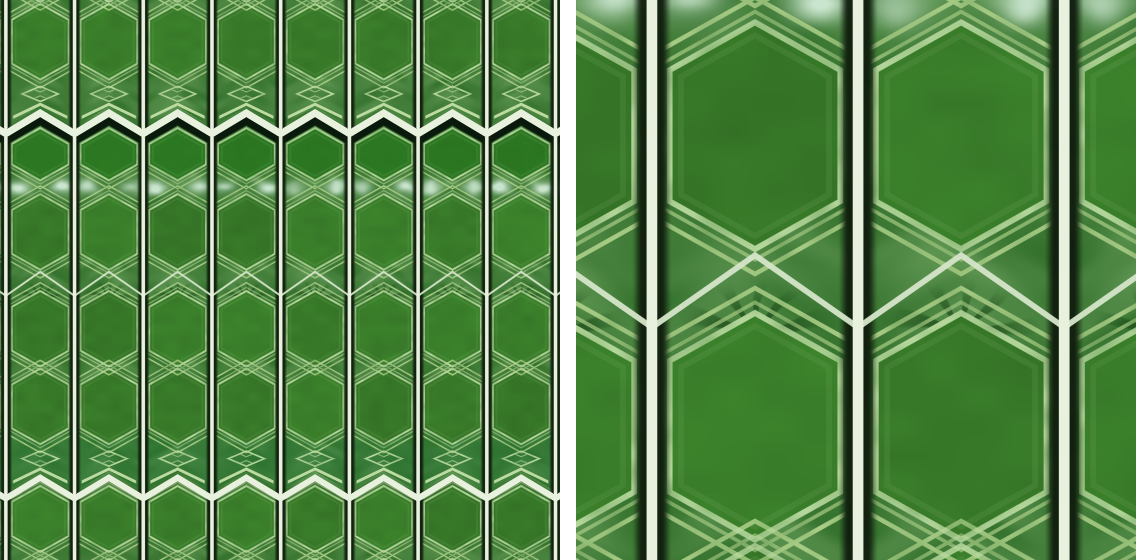
Left, the full canvas; right, a detail of the centre.
A WebGL 1 fragment shader for this pattern:

```glsl
precision highp float;
// Glossy green glass tiles: eight columns split by white rails with dark edges.
// Each vertical period stacks four hexagons under a thick white chevron; thin
// crossing lines, small diamonds and uneven gloss fill the bands between them.

uniform vec2 u_resolution;

float hash(vec2 p) {
  vec3 q = fract(vec3(p.xyx) * 0.1031);
  q += dot(q, q.yzx + 33.33);
  return fract((q.x + q.y) * q.z);
}

float noise(vec2 p) {
  vec2 i = floor(p), f = fract(p);
  f = f * f * (3.0 - 2.0 * f);
  return mix(mix(hash(i), hash(i + vec2(1.0, 0.0)), f.x),
             mix(hash(i + vec2(0.0, 1.0)), hash(i + vec2(1.0)), f.x), f.y);
}

// Antialiased line of the given half width around distance zero
float stroke(float dist, float halfWidth, float aa) {
  return 1.0 - smoothstep(halfWidth - aa, halfWidth + aa, abs(dist));
}

void main() {
  // One unit is one column; y runs downward
  vec2 uv = gl_FragCoord.xy / u_resolution;
  vec2 p = vec2(uv.x, 1.0 - uv.y) * 8.15 - vec2(0.085, 1.645);
  float aa = 0.7 * 8.15 / min(u_resolution.x, u_resolution.y);
  float column = floor(p.x);
  float x = fract(p.x) - 0.5;
  float ax = abs(x);

  // Vertical period, cut along the chevron
  float period = 5.308;
  float group = floor((p.y - 0.6 * ax + 0.1) / period);
  float v = p.y - group * period;
  float roof = v - 0.6 * ax;
  float first = 1.0 - step(0.5, abs(group));
  float grain = noise(p * vec2(5.0, 7.0) + 40.0);

  // Four stacked hexagons with outlines and echoed points
  float hexDist = 9.0, outline = 0.0, echo = 0.0, tone = 0.0;
  for (int i = 0; i < 4; i++) {
    float k = float(i);
    float center = 0.6 + 1.13 * k + 0.28 * step(1.5, k);
    float halfHeight = i == 0 ? mix(0.48, 0.38, first) : 0.55;
    float point = (abs(v - center) + 0.56 * ax - halfHeight) * 0.87;
    float d = max(ax - 0.414, point);
    if (d < hexDist) {
      hexDist = d;
      tone = hash(vec2(column + 9.0, k + group * 4.0 + 20.0)) - 0.5;
    }
    outline = max(outline, stroke(d, 0.014, aa));
    echo = max(echo, stroke(point - 0.105, 0.011, aa));
    echo = max(echo, 0.75 * stroke(point - 0.045, 0.009, aa));
  }
  echo *= 1.0 - smoothstep(0.42, 0.45, ax);
  echo *= mix(1.0, smoothstep(0.15, 0.28, roof), first);

  // Bands between hexagons: soft light sheen and diagonal facets
  vec3 green = vec3(0.22, 0.48, 0.16);
  vec3 light = vec3(0.54, 0.73, 0.47);
  float facet = noise(vec2(p.x * 3.0 + 11.0, (v - 0.5 * ax) * 9.0 + group * 31.0 + 60.0));
  vec3 band = mix(vec3(0.15, 0.40, 0.13), light, 0.12 + 0.5 * facet * (1.0 - ax));
  float lower = smoothstep(4.5, 4.8, v);
  band = mix(band, vec3(0.16, 0.46, 0.21), 0.45 * lower * step(-0.5, group));

  // Dark fan of leaves at the middle crossing
  vec2 fan = vec2(x, v - 2.68);
  float leaves = smoothstep(0.1, 0.8, sin(atan(fan.x, -fan.y) * 9.0 + grain * 2.0));
  float fanMask = smoothstep(0.34, 0.1, length(fan * vec2(0.8, 1.3)));
  band = mix(band, vec3(0.09, 0.27, 0.08), 0.65 * leaves * fanMask);

  // Pale reflections below the first row
  vec2 gloss = vec2(ax - 0.32, v - 1.08 + 0.08 * (grain - 0.5));
  float shine = exp(-dot(gloss * vec2(6.5, 10.0), gloss * vec2(6.5, 10.0)));
  shine *= first * (0.55 + 0.6 * hash(vec2(column + 5.0, step(0.0, x) + 3.0)));
  band = mix(band, vec3(0.82, 0.92, 0.84), clamp(shine, 0.0, 0.95));

  // Hexagon faces, with a faint inner bevel
  vec3 face = green * (1.0 + 0.08 * tone + 0.08 * (grain - 0.5));
  face = mix(face, vec3(0.15, 0.46, 0.12), 0.7 * first * (1.0 - step(1.1, v)));
  face = mix(face, light, 0.13 * stroke(hexDist + 0.055, 0.014, aa));
  vec3 color = mix(face, band, smoothstep(-aa, aa, hexDist));

  // Deep shadow under the first chevron
  float shadow = smoothstep(0.02, 0.04, hexDist) * (1.0 - smoothstep(0.17, 0.23, roof));
  shadow *= step(0.0, roof) * mix(0.3, 0.98, first);
  color = mix(color, vec3(0.03, 0.09, 0.04), shadow);

  // Diamonds, zigzags and thin crossing lines
  float diamond = stroke(0.42 * ax + abs(v - 5.03) - 0.11, 0.013, aa);
  diamond = max(diamond, 0.7 * stroke(0.42 * abs(ax - 0.1) + abs(v - 5.03) - 0.07, 0.009, aa));
  float zigzag = stroke(v - 5.18 - 0.48 * ax, 0.023, aa) * (1.0 - smoothstep(0.38, 0.41, ax));
  float crossing = stroke((v - 2.31 - 0.7 * ax) * 0.82, 0.014, aa);
  float wear = 0.68 + 0.32 * noise(p * 11.0 + 70.0);
  color = mix(color, vec3(0.67, 0.81, 0.53), echo * wear);
  color = mix(color, vec3(0.72, 0.85, 0.62), outline * wear);
  color = mix(color, vec3(0.74, 0.86, 0.63), max(diamond * wear, zigzag));

  // Dark column edges, then the white crossing, chevron and rail
  float edge = smoothstep(0.40, 0.455, ax);
  color = mix(color, vec3(0.06, 0.11, 0.05), 0.94 * edge);
  color = mix(color, vec3(0.84, 0.90, 0.79), crossing * 0.95);
  float chevron = stroke(roof, mix(0.052, 0.06, first), aa);
  float rail = smoothstep(0.474 - aa, 0.474 + aa, ax);
  color = mix(color, vec3(0.91, 0.94, 0.87), max(chevron, rail));

  gl_FragColor = vec4(color, 1.0);
}
```
